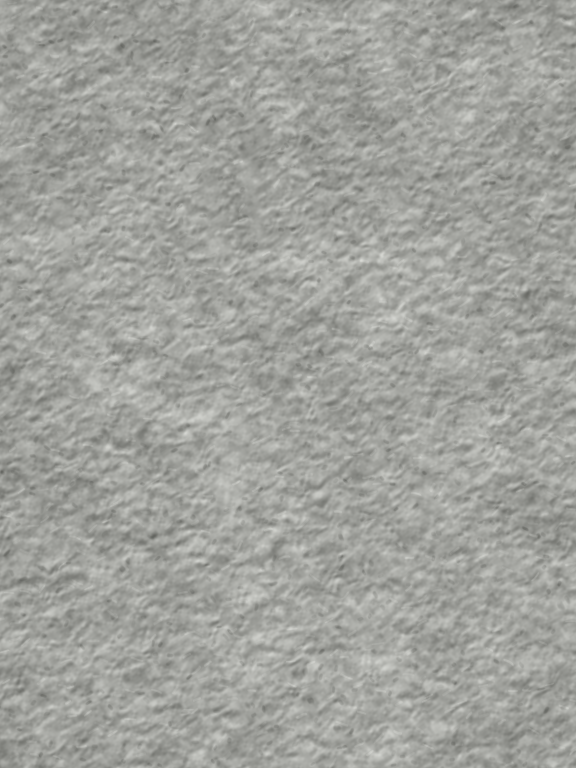
Give the GLSL for this texture, as a WebGL 1 fragment shader.

```glsl
precision highp float;
// Soft grey felt: flattened, slightly tilted tufts from warped value noise,
// lit from above, over broad cloudy patches. Scattered short strokes add
// pale loose fibres and small dark specks; the borders darken gently.

uniform vec2 u_resolution;

const vec3 FELT_COLOR = vec3(0.641, 0.646, 0.627);
const float TILT = 0.2;                      // direction of the tufts, radians
const vec2 CLOUD_FREQ = vec2(6.0, 8.0);      // cells per canvas width
const vec2 PATCH_FREQ = vec2(17.0, 26.0);
const vec2 TUFT_FREQ = vec2(43.0, 80.0);
const vec2 FUZZ_FREQ = vec2(88.0, 140.0);
const vec2 GRAIN_FREQ = vec2(185.0, 215.0);
const float CLOUD_AMOUNT = 0.055;
const float PATCH_AMOUNT = 0.060;
const float TUFT_AMOUNT = 0.110;
const float FUZZ_AMOUNT = 0.105;
const float GRAIN_AMOUNT = 0.075;
const float RELIEF_AMOUNT = 0.055;
const float RELIEF_STEP = 0.008;
const float WARP_AMOUNT = 0.012;
const float FIBRE_CELLS = 34.0;
const float FIBRE_AMOUNT = 0.060;
const float SPECK_CELLS = 46.0;
const float SPECK_AMOUNT = 0.095;
const float VIGNETTE_AMOUNT = 0.035;

float hash(vec2 p) {
  return fract(sin(dot(p, vec2(127.1, 311.7))) * 43758.5453);
}

mat2 rotation(float angle) {
  float c = cos(angle), s = sin(angle);
  return mat2(c, -s, s, c);
}

// Value noise centred on zero, from -0.5 to 0.5.
float noise(vec2 p) {
  vec2 cell = floor(p), f = fract(p);
  f = f * f * (3.0 - 2.0 * f);
  float low = mix(hash(cell), hash(cell + vec2(1.0, 0.0)), f.x);
  float high = mix(hash(cell + vec2(0.0, 1.0)), hash(cell + 1.0), f.x);
  return mix(low, high, f.y) - 0.5;
}

// Height of the matted tufts, without the finest grain.
float tuftHeight(vec2 p) {
  vec2 fuzzPoint = rotation(0.35) * p;
  return TUFT_AMOUNT * noise(p * TUFT_FREQ + 11.3)
       + FUZZ_AMOUNT * noise(fuzzPoint * FUZZ_FREQ + 47.9);
}

// Coverage of short rounded strokes, at most one per grid cell.
// Lengths and widths are measured in cells.
float strokes(vec2 p, float cells, float chance, float halfLength,
              float width, float spread, float seed) {
  vec2 q = p * cells;
  vec2 home = floor(q);
  float coverage = 0.0;
  for (int j = -1; j <= 1; j++) {
    for (int i = -1; i <= 1; i++) {
      vec2 cell = home + vec2(float(i), float(j));
      vec2 key = cell + seed;
      vec2 jitter = vec2(hash(key + 3.1), hash(key + 7.7));
      float angle = (hash(key + 13.9) - 0.5) * spread;
      vec2 d = rotation(angle) * (q - cell - jitter);
      d.x -= clamp(d.x, -halfLength, halfLength);
      float present = step(hash(key + 21.3), chance);
      float strength = 0.4 + 0.6 * hash(key + 29.5);
      float shape = 1.0 - smoothstep(0.2 * width, width, length(d));
      coverage = max(coverage, present * strength * shape);
    }
  }
  return coverage;
}

void main() {
  vec2 uv = gl_FragCoord.xy / u_resolution;
  vec2 p = gl_FragCoord.xy / u_resolution.x;

  // Tilt the fabric and bend the noise grid out of its straight rows.
  vec2 q = rotation(TILT) * p;
  vec2 warp = vec2(noise(q * 31.0 + 5.2), noise(q * 37.0 + 71.4));
  vec2 felt = q + WARP_AMOUNT * warp;

  // Broad patches, tufts and fine grain.
  float height = tuftHeight(felt);
  float tone = height;
  tone += CLOUD_AMOUNT * noise(q * CLOUD_FREQ + 23.0);
  tone += PATCH_AMOUNT * noise(felt * PATCH_FREQ + 83.0);
  tone += GRAIN_AMOUNT * noise(rotation(0.6) * p * GRAIN_FREQ + 19.0);

  // Light from above brightens the upper side of each tuft.
  float above = tuftHeight(felt + vec2(0.0, RELIEF_STEP));
  tone += RELIEF_AMOUNT * (height - above) / TUFT_AMOUNT;

  // Loose fibres and dark specks.
  tone += FIBRE_AMOUNT * strokes(felt, FIBRE_CELLS, 0.42, 0.22, 0.11, 1.3, 5.0);
  tone -= SPECK_AMOUNT * strokes(felt, SPECK_CELLS, 0.30, 0.10, 0.22, 2.4, 57.0);

  // Gentle darkening toward the borders.
  vec2 border = uv - vec2(0.53, 0.45);
  tone -= VIGNETTE_AMOUNT * smoothstep(0.1, 0.5, dot(border, border));

  gl_FragColor = vec4(FELT_COLOR + tone, 1.0);
}
```
